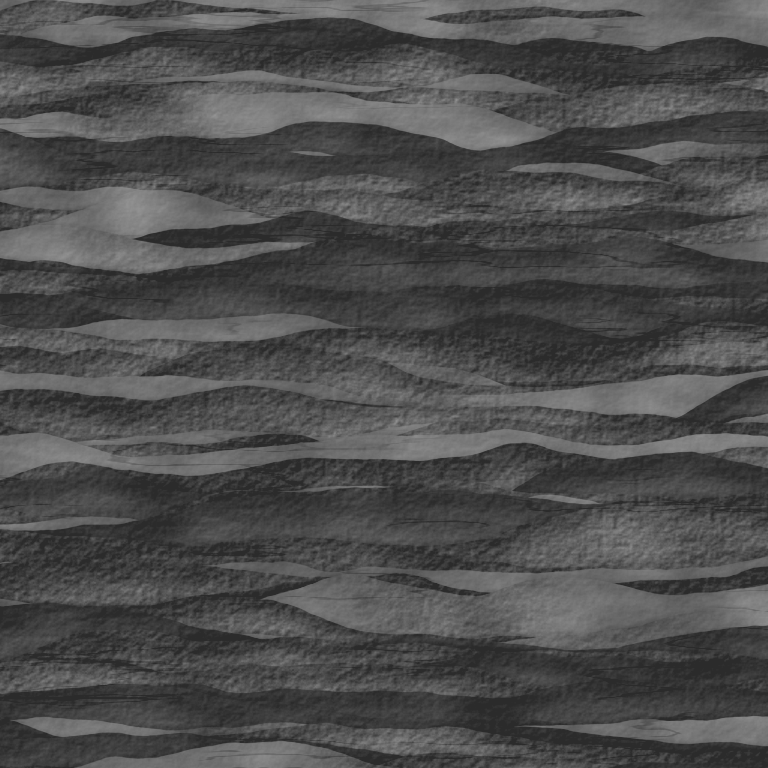
This texture is drawn by a Shadertoy shader. Its source:

```glsl
float hash(vec2 p) {
    return fract(sin(dot(p, vec2(127.1, 311.7))) * 43758.5453);
}

float noise(vec2 p) {
    vec2 cell = floor(p), f = fract(p);
    f = f * f * (3.0 - 2.0 * f);
    return mix(mix(hash(cell), hash(cell + vec2(1, 0)), f.x),
               mix(hash(cell + vec2(0, 1)), hash(cell + vec2(1, 1)), f.x), f.y);
}

float fbm(vec2 p) {
    float sum = 0.0, amp = 0.5;
    for (int i = 0; i < 4; i++) {
        sum += amp * noise(p);
        p = p * 2.03 + 17.3;
        amp *= 0.5;
    }
    return sum / 0.9375;
}

// Noise along x only, independent for every layer
float wave(float x, float layer) {
    x += 37.0 * hash(vec2(layer, 3.0));
    float cell = floor(x), f = fract(x);
    f = f * f * (3.0 - 2.0 * f);
    return mix(hash(vec2(cell, layer)), hash(vec2(cell + 1.0, layer)), f) - 0.5;
}

// Upper edge of a stratum
float crest(float x, float layer) {
    return 1.07 - layer * 0.0150
         + 0.060 * wave(x * 2.7, layer)
         + 0.042 * wave(x * 6.5, layer + 100.0)
         + 0.011 * wave(x * 17.0, layer + 200.0);
}

// Grain lit from the upper left
float emboss(vec2 p) {
    vec2 q = p * vec2(150.0, 185.0);
    vec2 shift = vec2(0.6, -0.7);
    return 0.65 * (noise(q) - noise(q + shift))
         + 0.45 * (noise(q * 1.9 + 7.0) - noise(q * 1.9 + 7.0 + shift));
}

void mainImage(out vec4 fragColor, in vec2 fragCoord) {
    vec2 uv = fragCoord / iResolution.y;
    float edge = max(0.0010, 0.6 / iResolution.y);
    float clouds = fbm(uv * vec2(11.0, 15.0));
    float streaks = fbm(uv * vec2(14.0, 60.0) + 5.0);
    float ragged = 0.004 * (fbm(uv * vec2(40.0, 60.0)) - 0.5);

    // Overlapping strata, painted from the top down
    float tone = 0.42, roughness = 0.3;
    for (int i = 0; i < 78; i++) {
        float layer = float(i);
        float depth = crest(uv.x, layer) - uv.y + ragged;
        float kind = fract(layer * 0.382 + 0.35 * hash(vec2(layer, 9.0)));
        float drift = wave(uv.x * 4.0, layer + 300.0);

        float layerTone, layerRough;
        if (kind < 0.28) {
            // Dark slate
            layerTone = 0.205 + 0.10 * smoothstep(0.008, 0.05, depth) + 0.04 * drift;
            layerRough = 0.35;
        } else if (kind < 0.64) {
            // Coarse rock, dark at the crest
            layerTone = 0.245 + 0.13 * smoothstep(0.0, 0.04, depth + 0.03 * drift) + 0.10 * drift;
            layerRough = 0.9;
        } else {
            // Pale worn rock
            float worn = smoothstep(0.0, 0.4, drift);
            layerTone = 0.435 - 0.08 * worn + 0.03 * smoothstep(0.0, 0.03, depth);
            layerRough = 0.10 + 0.55 * worn;
        }
        float cover = smoothstep(-edge, edge, depth);
        float shadow = 0.03 * smoothstep(-0.008, 0.0, depth);
        tone = mix(tone - shadow * (1.0 - cover), layerTone, cover);
        roughness = mix(roughness, layerRough, cover);
    }

    // Clouding and bedding streaks
    float pale = smoothstep(0.28, 0.43, tone);
    tone += (clouds - 0.47) * mix(0.11, 0.26, pale);
    tone += (streaks - 0.5) * mix(0.07, 0.15, roughness);

    // Thin flat cracks along the bedding
    float vein = abs(fbm(uv * vec2(4.0, 42.0) + 31.0) - 0.5);
    float broken = smoothstep(0.50, 0.70, noise(uv * vec2(6.0, 21.0) + 8.0));
    tone -= 0.08 * broken * (1.0 - smoothstep(0.006, 0.025, vein));

    // Grain
    tone += emboss(uv) * mix(0.03, 0.19, roughness);
    tone += (hash(floor(uv * 512.0)) - 0.5) * mix(0.01, 0.035, roughness);

    fragColor = vec4(vec3(clamp(tone, 0.17, 0.58)), 1.0);
}
```
